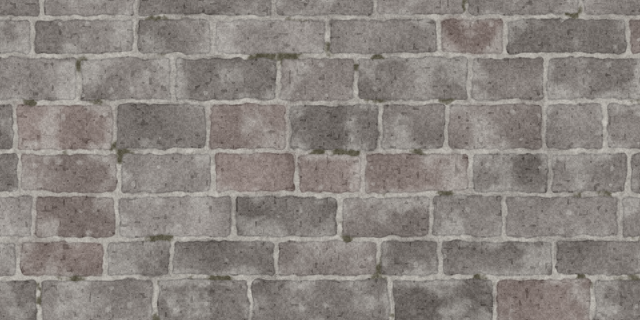
Write a Shadertoy shader that draws this texture.

```glsl
// Weathered grey stone wall: eight uneven courses of long blocks with pale mortar.
// Each course has its own height, offset and block pitch; hashed jitter moves the
// joints, and layered noise supplies tone, grain, pale bloom, pits and mossy gaps.

// Layout, in units of the canvas height, listed from the bottom course up
const int COURSES = 8;
const float COURSE_EDGE[9] = float[9](-0.03, 0.133, 0.253, 0.393, 0.526, 0.680, 0.826, 0.945, 1.09);
const float FIRST_JOINT[8] = float[8](0.148, 0.014, 0.122, 0.080, 0.090, 0.248, 0.096, 0.136);
const float BLOCK_PITCH[8] = float[8](0.338, 0.280, 0.298, 0.272, 0.264, 0.294, 0.307, 0.334);
const float JOINT_JITTER = 0.36;
const float JOINT_HALF_WIDTH = 0.0065;
const float CORNER_RADIUS = 0.012;
const float EDGE_SOFTNESS = 0.0035;
const float EDGE_WOBBLE = 0.009;

// Colours
const vec3 STONE_DARK = vec3(0.445, 0.423, 0.407);
const vec3 STONE_LIGHT = vec3(0.580, 0.556, 0.542);
const vec3 STONE_RED = vec3(0.540, 0.470, 0.450);
const vec3 MORTAR = vec3(0.690, 0.675, 0.648);
const vec3 BLOOM = vec3(0.720, 0.710, 0.690);
const vec3 MOSS = vec3(0.270, 0.255, 0.190);

// Surface
const float GRAIN = 0.16;
const float BLOTCH = 0.24;
const float SPOT_CELL = 0.075;

float hash(vec2 p) {
    vec3 q = fract(vec3(p.xyx) * 0.1031);
    q += dot(q, q.yzx + 33.33);
    return fract((q.x + q.y) * q.z);
}

float noise(vec2 p) {
    vec2 i = floor(p), f = fract(p);
    f = f * f * (3.0 - 2.0 * f);
    return mix(mix(hash(i), hash(i + vec2(1, 0)), f.x),
               mix(hash(i + vec2(0, 1)), hash(i + vec2(1, 1)), f.x), f.y);
}

float fbm(vec2 p) {
    float sum = 0.0, amp = 0.5;
    for (int i = 0; i < 5; i++) {
        sum += amp * noise(p);
        p = mat2(1.6, 1.2, -1.2, 1.6) * p + 17.3;
        amp *= 0.5;
    }
    return sum / 0.97;
}

// Position of a vertical joint, counted in block pitches
float jointAt(float column, int course) {
    return column + JOINT_JITTER * (hash(vec2(column + 41.0, float(course) * 7.0 + 3.0)) - 0.5);
}

// Signed distance to the block around p (negative inside); also gives its id
float blockDistance(vec2 p, out vec2 id) {
    int course = 0;
    for (int i = 1; i < COURSES; i++) if (p.y > COURSE_EDGE[i]) course = i;

    float pitch = BLOCK_PITCH[course], start = FIRST_JOINT[course];
    float t = (p.x - start) / pitch;
    float column = floor(t);
    if (t < jointAt(column, course)) column -= 1.0;
    else if (t >= jointAt(column + 1.0, course)) column += 1.0;
    id = vec2(column + 20.0, float(course) + 5.0);

    vec2 low = vec2(start + pitch * jointAt(column, course), COURSE_EDGE[course]);
    vec2 high = vec2(start + pitch * jointAt(column + 1.0, course), COURSE_EDGE[course + 1]);
    vec2 q = abs(p - 0.5 * (low + high)) - 0.5 * (high - low) + JOINT_HALF_WIDTH + CORNER_RADIUS;
    return length(max(q, 0.0)) + min(max(q.x, q.y), 0.0) - CORNER_RADIUS;
}

// Scattered pale spots, one candidate per cell
float paleSpots(vec2 p) {
    vec2 cell = floor(p / SPOT_CELL);
    vec2 centre = 0.3 + 0.4 * vec2(hash(cell + 5.0), hash(cell + 19.0));
    float radius = mix(0.04, 0.15, hash(cell + 31.0));
    float d = length(fract(p / SPOT_CELL) - centre) + 0.12 * (noise(p * 90.0) - 0.5);
    return step(0.6, hash(cell + 53.0)) * (1.0 - smoothstep(radius * 0.4, radius + 0.04, d));
}

void mainImage(out vec4 fragColor, in vec2 fragCoord) {
    vec2 p = fragCoord / iResolution.y;
    float soft = max(EDGE_SOFTNESS, 1.0 / iResolution.y);

    // Blocks with worn, wavering edges
    vec2 wobble = vec2(fbm(p * 22.0), fbm(p * 22.0 + 50.0)) - 0.5;
    vec2 sway = vec2(noise(p * 5.0 + 9.0), noise(p * 5.0 + 70.0)) - 0.5;
    vec2 id;
    float d = blockDistance(p + EDGE_WOBBLE * (1.6 * wobble + 0.7 * sway), id);
    d += 0.006 * (noise(p * 60.0) - 0.5);

    // Stone: tone per block, cloudy blotches, pale bloom and spots
    float tone = hash(id) * 0.75 + 0.14 * (1.0 - 0.5 * p.x);
    vec3 colour = mix(STONE_DARK, STONE_LIGHT, tone);
    colour = mix(colour, STONE_RED, 0.6 * smoothstep(0.75, 1.0, hash(id + 80.0)));
    float cloud = fbm(p * 7.0 + id * 3.7);
    colour += BLOTCH * (cloud - 0.47);
    float nearEdge = smoothstep(-0.035, 0.0, d);
    float bloom = smoothstep(0.50, 0.78, fbm(p * 13.0 + id * 1.9) + 0.10 * nearEdge);
    colour = mix(colour, BLOOM, 0.55 * bloom);
    colour = mix(colour, BLOOM, 0.45 * paleSpots(p));

    // Mortar, faded in places, with a thin shaded lip on the stone
    float lip = smoothstep(-0.009, -0.003, d) * (1.0 - smoothstep(-0.003, 0.003, d));
    colour *= 1.0 - 0.10 * lip;
    float mortar = smoothstep(-soft, soft, d) * mix(0.55, 1.0, smoothstep(0.25, 0.6, noise(p * 14.0)));
    colour = mix(colour, MORTAR + 0.16 * (fbm(p * 45.0) - 0.5), mortar);

    // Mossy gaps along the joints, then fine grain and pits
    float moss = smoothstep(0.64, 0.74, fbm(p * 10.0 + 31.0)) * smoothstep(-0.005, 0.002, d);
    colour = mix(colour, MOSS, 0.8 * moss);
    float grain = 0.55 * noise(p * 240.0) + 0.45 * noise(p * 115.0 + 8.0) - 0.5;
    colour += GRAIN * grain;
    colour -= 0.10 * smoothstep(0.78, 0.95, noise(p * 85.0 + 23.0)) * (1.0 - mortar);

    fragColor = vec4(clamp(colour, 0.0, 1.0), 1.0);
}
```
